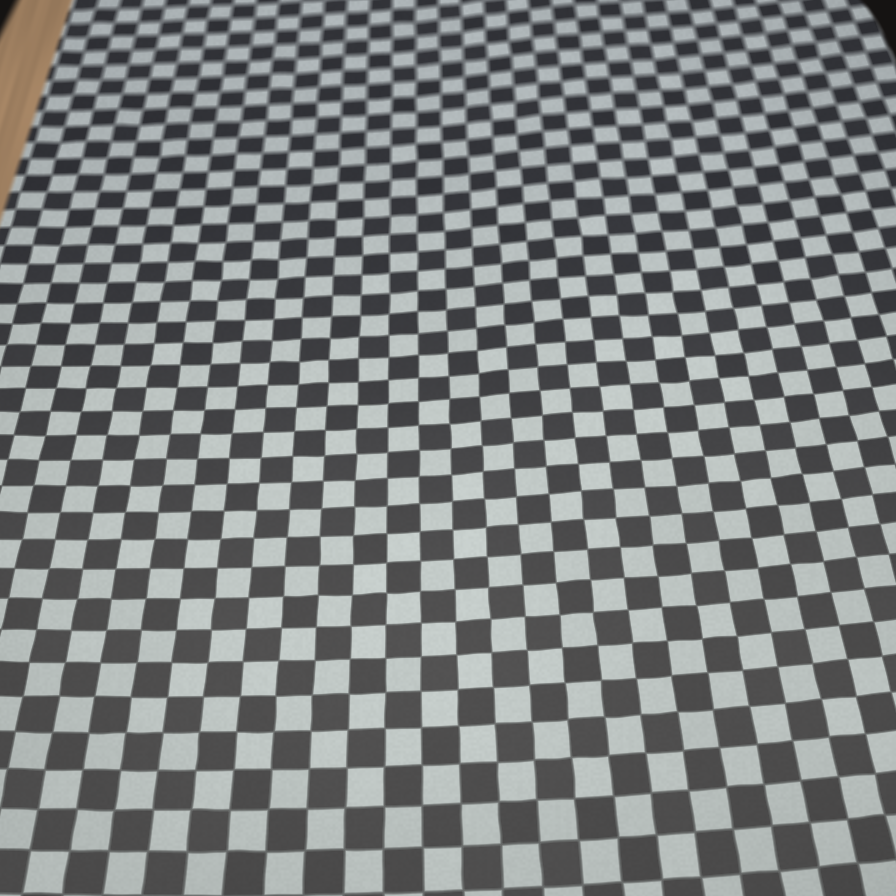
This pattern is drawn by a WebGL 1 fragment shader. Its source:

```glsl
precision highp float;
// A sheet of black and white checks receding in perspective, on a wooden board.
// A column width growing with nearness and an arctangent row count lay out the checks;
// gentle bends, focus blur, uneven ink and paper grain give the sheet its wear.

uniform vec2 u_resolution;

const vec3 INK_FAR = vec3(0.195, 0.200, 0.220);
const vec3 INK_NEAR = vec3(0.305, 0.302, 0.302);
const vec3 PAPER_FAR = vec3(0.685, 0.715, 0.725);
const vec3 PAPER_NEAR = vec3(0.735, 0.765, 0.755);
const vec3 WOOD = vec3(0.66, 0.53, 0.40);
const vec3 SHADOW = vec3(0.09, 0.08, 0.075);

float hash(vec2 p) {
  return fract(sin(dot(p, vec2(127.1, 311.7))) * 43758.5453);
}

float noise(vec2 p) {
  vec2 i = floor(p);
  vec2 f = fract(p);
  f = f * f * (3.0 - 2.0 * f);
  float low = mix(hash(i), hash(i + vec2(1.0, 0.0)), f.x);
  float high = mix(hash(i + vec2(0.0, 1.0)), hash(i + vec2(1.0, 1.0)), f.x);
  return mix(low, high, f.y);
}

// Distance to the nearest whole number
float edgeDistance(float x) {
  return 0.5 - abs(fract(x) - 0.5);
}

// Square wave of period two, softened over the given half width
float squareWave(float x, float softness) {
  float side = mod(floor(x), 2.0) < 0.5 ? 1.0 : -1.0;
  return side * clamp(edgeDistance(x) / softness, 0.0, 1.0);
}

// Width of one column at a depth (0 far, 1 near)
float columnWidth(float depth) {
  return 0.0253 + 0.0195 * depth;
}

// Rising tilt of the rows, with a soft fold right of the centre
float rowBend(vec2 p) {
  float d = p.x - 0.48;
  float tilt = mix(0.072, 0.034, p.y);
  float fold = exp(-pow((p.x - 0.63) / 0.11, 2.0)) * (1.0 - smoothstep(0.35, 0.9, p.y));
  return tilt * d + 0.065 * d * d + 0.005 * fold;
}

// Column and row numbers in xy, cell size in zw
vec4 sheetGrid(vec2 p) {
  float width = columnWidth(p.y);
  float slope = 0.517 + 1.269 * (p.y + rowBend(p));
  float column = (p.x - 0.4635 - 0.009 * p.y) / width;
  float row = 64.5 * atan(slope) - 0.3;
  return vec4(column, row, width, (1.0 + slope * slope) / 81.85);
}

// Focus is sharpest just below the middle
float focusBlur(float depth, float pixel) {
  float blur = 0.0014 + 0.0022 * smoothstep(0.45, 0.0, depth)
             + 0.0008 * smoothstep(0.7, 1.0, depth);
  return max(blur, 0.8 * pixel);
}

vec3 checkedSheet(vec2 p, float pixel) {
  vec2 wobble = vec2(noise(p * 45.0), noise(p * 45.0 + 31.0)) - 0.5;
  vec4 grid = sheetGrid(p + 0.0016 * wobble);
  float blur = focusBlur(p.y, pixel);
  vec2 softness = blur / grid.zw;
  float check = squareWave(grid.x, softness.x) * squareWave(grid.y, softness.y);

  // Ink and paper tones vary with depth and from check to check
  float cellTone = hash(floor(grid.xy)) - 0.5;
  vec3 ink = mix(INK_FAR, INK_NEAR, smoothstep(0.15, 0.75, p.y)) + 0.018 * cellTone;
  vec3 paper = mix(PAPER_FAR, PAPER_NEAR, smoothstep(0.0, 0.5, p.y)) + 0.022 * cellTone;
  vec3 color = mix(paper, ink, 0.5 + 0.5 * check);

  // Faint printed outline, lost where the focus softens
  vec2 fromEdge = vec2(edgeDistance(grid.x), edgeDistance(grid.y)) * grid.zw;
  float outline = 1.0 - smoothstep(0.0, 1.3 * blur, min(fromEdge.x, fromEdge.y));
  color *= 1.0 - 0.20 * outline * smoothstep(0.15, 0.5, p.y);

  // Fine grain and broad uneven light
  float grain = noise(p * 330.0) - 0.5;
  float light = noise(p * vec2(4.0, 5.0) + 7.0) - 0.5;
  return color * (1.0 + 0.035 * grain + 0.04 * light);
}

vec3 woodBoard(vec2 p, float pixel) {
  float along = p.x + 0.3 * p.y;
  float fibre = noise(vec2(along * 150.0, p.y * 9.0)) - 0.5;
  vec3 color = WOOD * (1.0 + 0.13 * fibre);
  float corner = p.x + 0.5 * p.y - 0.020;
  return mix(SHADOW, color, smoothstep(-0.006 - pixel, 0.006 + pixel, corner));
}

void main() {
  vec2 p = gl_FragCoord.xy / u_resolution;
  p.y = 1.0 - p.y;
  float pixel = 1.0 / min(u_resolution.x, u_resolution.y);
  float soft = 0.0035 + pixel;

  // Straight left side and a rounded far right corner
  float leftSide = p.x - 0.081 + 0.326 * p.y;
  float rightSide = 0.970 + 0.43 * p.y - 0.010 * exp(-p.y * 60.0) - p.x;
  vec3 color = mix(woodBoard(p, pixel), checkedSheet(p, pixel), smoothstep(-soft, soft, leftSide));
  color = mix(SHADOW, color, smoothstep(-soft, soft, rightSide));

  // Light falls off toward the corners
  vec2 fromCentre = p - vec2(0.52, 0.5);
  color *= 1.04 - 0.24 * dot(fromCentre, fromCentre);
  gl_FragColor = vec4(clamp(color, 0.0, 1.0), 1.0);
}
```
